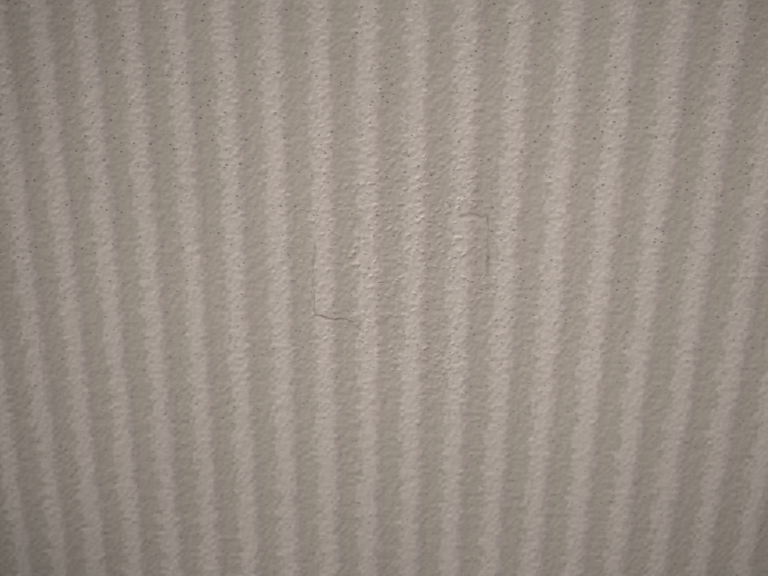
Write a Shadertoy shader that draws this texture.

```glsl
// Ribbed, painted stucco wall: pale vertical ridges that converge downwards,
// covered in fine grain, pits and crumbs, with a cracked rectangular repair.
// Ridges come from a warped phase; relief is shaded by height differences.

const vec3 RIDGE_COLOR  = vec3(0.678, 0.634, 0.600);
const vec3 GROOVE_COLOR = vec3(0.612, 0.574, 0.531);
const vec3 SHADE_TINT   = vec3(0.965, 0.950, 0.968);
const vec3 CRACK_COLOR  = vec3(0.430, 0.385, 0.335);

const float RIDGE_ORIGIN = 0.642;               // x of the upright ridge
const vec2 PITCH = vec2(0.0691, 0.0865);        // bottom, top
const vec2 PITCH_GROWTH = vec2(0.0043, 0.0076); // widening to the right
const float EDGE_WOBBLE = 0.24;
const float GRAIN_FREQ = 165.0;
const float GRAIN_STRENGTH = 0.115;
const float CRUMB_FREQ = 84.0;
const float CRUMB_STRENGTH = 0.15;
const float BASE_ROUGHNESS = 0.16;
const float PIT_FREQ = 62.0;
const float PIT_CHANCE = 0.36;
const float PIT_DARKNESS = 0.20;
const vec2 LIGHT_STEP = vec2(-0.0012, 0.0026);
const vec2 PATCH_MIN = vec2(0.545, 0.455);
const vec2 PATCH_MAX = vec2(0.847, 0.627);
const vec2 GLOW_CENTER = vec2(0.74, 0.57);

vec3 hash3(vec2 cell) {
    vec3 q = fract(cell.xyx * vec3(0.1031, 0.1030, 0.0973));
    q += dot(q, q.yxz + 33.33);
    return fract((q.xxy + q.yzz) * q.zyx);
}

float noise(vec2 p) {
    vec2 i = floor(p), f = fract(p);
    f = f * f * (3.0 - 2.0 * f);
    return mix(mix(hash3(i).x, hash3(i + vec2(1, 0)).x, f.x),
               mix(hash3(i + vec2(0, 1)).x, hash3(i + vec2(1, 1)).x, f.x), f.y);
}

vec2 warp(vec2 p) {
    return vec2(noise(p), noise(p + 31.0)) - 0.5;
}

// Lumps or holes scattered one per grid cell, present by chance
float blobs(vec2 p, float chance, vec2 sizes, float soft) {
    vec2 cell = floor(p);
    float sum = 0.0;
    for (int j = -1; j <= 1; j++)
    for (int i = -1; i <= 1; i++) {
        vec2 c = cell + vec2(i, j);
        vec3 h = hash3(c + 17.0);
        float size = mix(sizes.x, sizes.y, fract(h.z * 37.0));
        float d = length((p - c - h.xy) * vec2(0.85, 1.1));
        sum = max(sum, step(h.z, chance) * (1.0 - smoothstep(size - soft, size + soft, d)));
    }
    return sum;
}

// Stucco height: fine grain everywhere, ragged crumbs where the wall is rough
float relief(vec2 p, float rough) {
    float grain = noise(p * GRAIN_FREQ) + 0.8 * noise(p * GRAIN_FREQ * 0.55 + 40.0);
    vec2 ragged = p * CRUMB_FREQ + 0.5 * warp(p * 90.0);
    return GRAIN_STRENGTH * grain * (1.0 + 0.25 * rough)
         + CRUMB_STRENGTH * rough * blobs(ragged, 0.6, vec2(0.05, 0.34), 0.22);
}

// Soft line from a to b
float stroke(vec2 p, vec2 a, vec2 b, float width, float soft) {
    vec2 ab = b - a;
    float t = clamp(dot(p - a, ab) / dot(ab, ab), 0.0, 1.0);
    return 1.0 - smoothstep(width - soft, width + soft, length(p - a - ab * t));
}

void mainImage(out vec4 fragColor, in vec2 fragCoord) {
    float pixel = 1.0 / iResolution.y;
    vec2 p = fragCoord * pixel;

    // Ridge number, solved from x = pitch * (k + growth * k^2)
    float u = (p.x - RIDGE_ORIGIN) / mix(PITCH.x, PITCH.y, p.y);
    float growth = mix(PITCH_GROWTH.x, PITCH_GROWTH.y, p.y);
    float k = 2.0 * u / (1.0 + sqrt(max(1.0 + 4.0 * growth * u, 0.01)));
    float phase = fract(k + 0.5) - 0.5;
    float wobble = noise(p * 160.0) + 0.6 * noise(p * 80.0 + 9.0) - 0.8;
    float side = phase + EDGE_WOBBLE * wobble * (phase < 0.0 ? 1.0 : 0.6);

    // Ridge with a rough left edge and a softly shaded right one
    float ridge = smoothstep(-0.38, -0.14, side) * (1.0 - smoothstep(0.02, 0.38, side));
    float shade = smoothstep(0.05, 0.24, side) * (1.0 - smoothstep(0.25, 0.46, side));
    vec3 color = mix(GROOVE_COLOR, RIDGE_COLOR, ridge) * mix(vec3(1.0), SHADE_TINT, shade);

    // Roughness gathers around the repair and along the upper ridges
    vec2 away = (p - vec2(0.715, 0.54)) / vec2(0.22, 0.25);
    float rough = BASE_ROUGHNESS + exp(-dot(away, away) * 1.3) * (0.2 + 1.1 * noise(p * 18.0));
    rough += 0.35 * ridge * smoothstep(0.1, 0.9, p.y);
    rough += 0.8 * (1.0 - smoothstep(0.01, 0.022, length(p - vec2(1.288, 0.531))));
    color *= 1.0 + relief(p, rough) - relief(p + LIGHT_STEP, rough);

    // Small dark pits
    float pits = blobs(p * PIT_FREQ + 80.0, PIT_CHANCE, vec2(0.02, 0.14), 0.07);
    color *= 1.0 - PIT_DARKNESS * pits * mix(0.4, 1.0, smoothstep(0.1, 0.8, p.y));

    // Broken outline of the repair: dark cracks and a pale upper lip
    vec2 q = p + 0.007 * warp(p * 50.0) + 0.005 * warp(p * 140.0);
    float wear = smoothstep(0.3, 0.75, noise(p * 42.0 + 5.0));
    float soft = 0.0015 + 0.5 * pixel;
    vec2 leftTop = vec2(PATCH_MIN.x, PATCH_MAX.y);
    vec2 corner = PATCH_MIN + vec2(0.065, -0.012);
    float crack = 0.55 * wear * stroke(q, PATCH_MIN, leftTop, 0.0016, soft);
    crack = max(crack, (0.2 + 0.4 * wear) * stroke(q, PATCH_MIN, corner, 0.0018, soft));
    crack = max(crack, 0.25 * wear * stroke(q, corner, corner + vec2(0.10, 0.0), 0.0012, soft));
    crack = max(crack, (0.2 + 0.3 * wear) * stroke(q, PATCH_MAX, PATCH_MAX - vec2(0.0, 0.10), 0.0022, soft));
    crack = max(crack, 0.45 * wear * stroke(q, PATCH_MAX, PATCH_MAX - vec2(0.07, 0.0), 0.0016, soft));
    float lip = stroke(q, PATCH_MAX - vec2(0.22, 0.008), PATCH_MAX - vec2(0.01, 0.006), 0.004, 0.004);
    color = mix(color, RIDGE_COLOR * 1.04, 0.5 * lip * wear);
    color = mix(color, CRACK_COLOR, crack);

    // Uneven light: broad blotches and darker corners
    vec2 off = (p - GLOW_CENTER) * vec2(0.85, 1.0);
    color *= 1.04 - 0.47 * dot(off, off) + 0.03 * (noise(p * 6.0) - 0.5);
    fragColor = vec4(color, 1.0);
}
```
